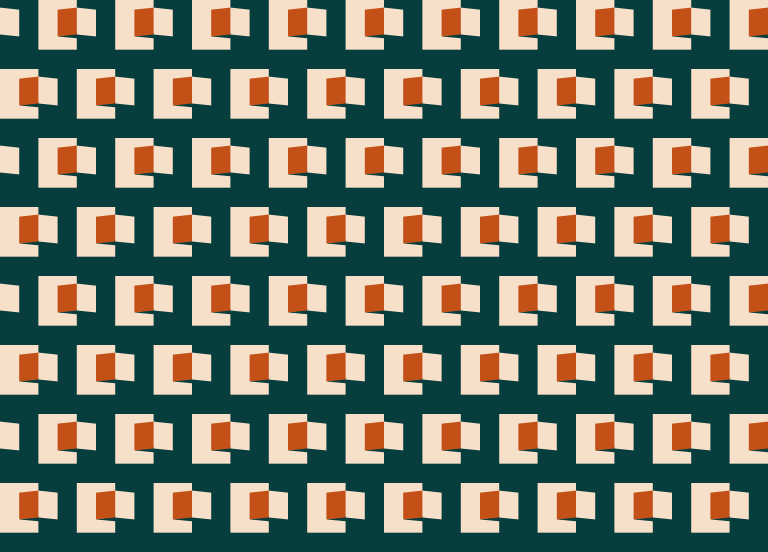
Write a Shadertoy shader that draws this pattern.

```glsl
// Coverage of a panel with upright sides; p.y runs downward.
// x: left and right side, top and bottom: heights at those two sides.
float panel(vec2 p, vec2 px, vec2 x, vec2 top, vec2 bottom) {
    float t = (p.x - x.x) / (x.y - x.x);
    vec2 across = clamp(vec2(p.x - x.x, x.y - p.x) / px.x + 0.5, 0.0, 1.0);
    vec2 down = clamp(vec2(p.y - mix(top.x, top.y, t), mix(bottom.x, bottom.y, t) - p.y) / px.y + 0.5, 0.0, 1.0);
    return max(across.x + across.y - 1.0, 0.0) * max(down.x + down.y - 1.0, 0.0);
}

void mainImage(out vec4 fragColor, in vec2 fragCoord) {
    const vec3 teal = vec3(0.03, 0.24, 0.24);
    const vec3 cream = vec3(0.97, 0.88, 0.79);
    const vec3 rust = vec3(0.765, 0.315, 0.085);

    // Ten columns, eight rows, every other row moved by half a cell
    vec2 grid = vec2(10.0, 8.0);
    vec2 px = grid / iResolution.xy;
    vec2 cell = fragCoord * px + vec2(0.125, -0.14);
    cell.x -= 0.5 * mod(floor(cell.y), 2.0);
    vec2 p = vec2(fract(cell.x) - 0.125, 0.86 - fract(cell.y));

    // Wall with a wedge cut below the doorway, and the open leaf
    float wall = panel(p, px, vec2(0.0, 0.5), vec2(0.0), vec2(0.72));
    float wedge = panel(p, px, vec2(0.25, 0.55), vec2(0.528, 0.47), vec2(0.528, 0.56));
    float leaf = panel(p, px, vec2(0.5, 0.75), vec2(0.11, 0.14), vec2(0.5, 0.528));
    float doorway = panel(p, px, vec2(0.25, 0.5), vec2(0.14, 0.11), vec2(0.528, 0.5));

    vec3 color = mix(teal, cream, min(wall * (1.0 - wedge) + leaf, 1.0));
    color = mix(color, rust, doorway);
    fragColor = vec4(color, 1.0);
}
```
